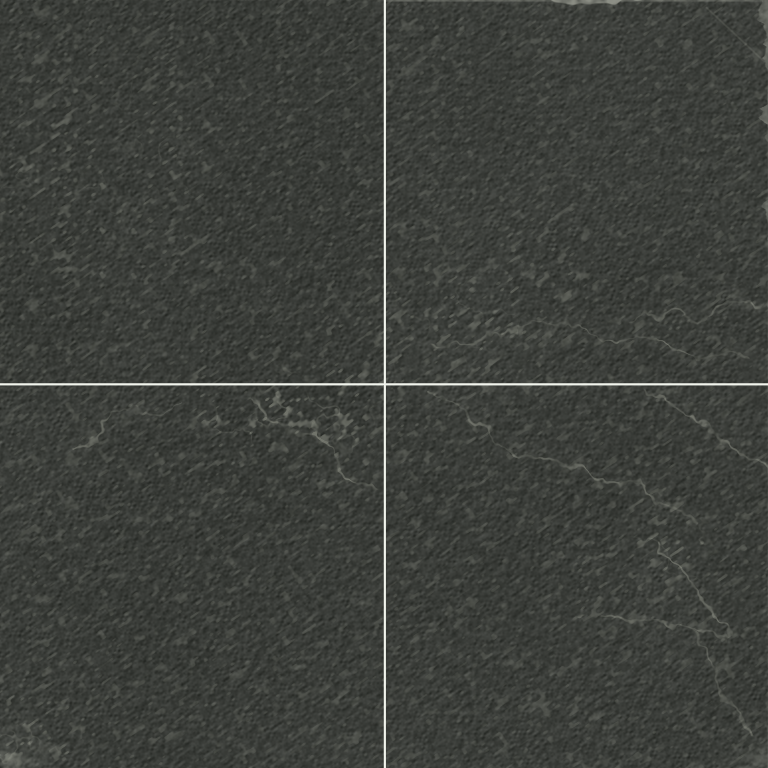
A Shadertoy shader for this texture:

```glsl
// Four dark slate tiles, two by two, with thin pale joints, diagonal grain and mineral veins.

const vec3 SLATE = vec3(0.228, 0.238, 0.222);
const vec3 MINERAL = vec3(0.50, 0.51, 0.47);
const vec3 JOINT = vec3(0.95, 0.96, 0.93);
const float TILES = 2.0;
const float JOINT_HALF_WIDTH = 0.0014;
const int VEIN_COUNT = 12;

// Vein segments: start xy, end xy
const vec4 VEINS[VEIN_COUNT] = vec4[VEIN_COUNT](
    vec4(0.56, 0.50, 0.69, 0.41), vec4(0.69, 0.41, 0.90, 0.33),
    vec4(0.56, 0.55, 0.68, 0.58), vec4(0.68, 0.58, 0.97, 0.53),
    vec4(0.85, 0.49, 1.00, 0.39), vec4(0.87, 0.29, 0.95, 0.17),
    vec4(0.89, 0.18, 0.97, 0.05), vec4(0.77, 0.20, 0.95, 0.17),
    vec4(0.10, 0.41, 0.14, 0.46), vec4(0.14, 0.46, 0.24, 0.475),
    vec4(0.33, 0.47, 0.49, 0.36), vec4(0.82, 0.59, 0.99, 0.60));

float hash(vec2 p) {
    return fract(sin(dot(p, vec2(127.1, 311.7))) * 43758.5453);
}

float noise(vec2 p) {
    vec2 i = floor(p), f = fract(p);
    f = f * f * (3.0 - 2.0 * f);
    return mix(mix(hash(i), hash(i + vec2(1, 0)), f.x),
               mix(hash(i + vec2(0, 1)), hash(i + vec2(1, 1)), f.x), f.y);
}

float fbm(vec2 p) {
    float sum = 0.0, gain = 0.5;
    for (int i = 0; i < 4; i++) {
        sum += gain * noise(p);
        p = p * 2.03 + 17.3;
        gain *= 0.5;
    }
    return sum / 0.9375;
}

float segmentDistance(vec2 p, vec2 a, vec2 b) {
    vec2 ab = b - a;
    return length(p - a - ab * clamp(dot(p - a, ab) / dot(ab, ab), 0.0, 1.0));
}

float spot(vec2 p, vec2 center, vec2 radius) {
    vec2 d = (p - center) / radius;
    return exp(-dot(d, d));
}

// Coordinates along and across the rising grain
vec2 grainSpace(vec2 p) {
    return vec2(dot(p, vec2(0.82, 0.57)), dot(p, vec2(-0.57, 0.82)));
}

float relief(vec2 p) {
    vec2 g = grainSpace(p);
    return 0.7 * noise(g * vec2(210.0, 300.0)) + 0.3 * noise(g * vec2(90.0, 150.0) + 31.0);
}

// Ragged mineral lines that fade along their length
float veins(vec2 p, float pixel) {
    vec2 wobble = vec2(fbm(p * 24.0), fbm(p * 24.0 + 57.0)) - 0.5;
    vec2 jitter = vec2(noise(p * 130.0), noise(p * 130.0 + 23.0)) - 0.5;
    vec2 q = p + 0.05 * wobble + 0.006 * jitter;
    float d = 1.0;
    for (int i = 0; i < VEIN_COUNT; i++)
        d = min(d, segmentDistance(q, VEINS[i].xy, VEINS[i].zw));
    float line = 1.0 - smoothstep(0.0004, 0.0020 + pixel, d);
    float strength = mix(0.3, 0.9, smoothstep(0.2, 0.8, noise(p * 45.0 + 9.0)));
    return line * strength + 0.25 * exp(-d * 130.0) * noise(p * 200.0);
}

// Areas with denser pale flecks
float wear(vec2 p) {
    float w = 0.6 * spot(p, vec2(0.12, 0.78), vec2(0.16, 0.12));
    w += spot(p, vec2(0.38, 0.46), vec2(0.13, 0.07));
    w += 0.7 * spot(p, vec2(0.87, 0.30), vec2(0.09, 0.07));
    w += 0.5 * spot(p, vec2(0.64, 0.60), vec2(0.16, 0.09));
    w += 0.8 * spot(p, vec2(0.0, 0.02), vec2(0.11, 0.07));
    return w * smoothstep(0.25, 0.65, fbm(p * 22.0 + 5.0));
}

// Fine curled cracks along the middle level of a noise field
float curls(vec2 p, float pixel) {
    float level = abs(fbm(p * 26.0 + 40.0) - 0.5);
    return 1.0 - smoothstep(0.0, 0.03 + 12.0 * pixel, level);
}

// Small chips on the outer rim and pale lower corners
float chips(vec2 p) {
    float right = smoothstep(0.55, 0.7, p.y) * smoothstep(0.45, 0.9, fbm(vec2(p.y * 40.0, 3.0)));
    float top = smoothstep(0.70, 0.76, p.x) * (1.0 - smoothstep(0.80, 0.85, p.x))
              * noise(vec2(p.x * 90.0, 8.0));
    float rim = max(0.6 * smoothstep(0.0, 0.003, p.x - 0.9985 + 0.016 * right),
                    smoothstep(0.0, 0.003, p.y - 0.999 + 0.011 * top));
    rim = max(rim, 0.5 * smoothstep(0.997, 0.999, p.y) * step(0.5, p.x));
    float corner = spot(p, vec2(0.0, 0.0), vec2(0.05, 0.035))
                 + spot(p, vec2(1.0, 0.0), vec2(0.05, 0.025));
    return rim * (0.4 + 0.6 * noise(p * 150.0))
         + 0.5 * corner * noise(vec2(p.x * 90.0 + p.y * 80.0, p.y * 200.0));
}

void mainImage(out vec4 fragColor, in vec2 fragCoord) {
    vec2 p = fragCoord / iResolution.xy;
    float pixel = 1.0 / min(iResolution.x, iResolution.y);
    vec2 tile = floor(p * TILES);

    // Stone tone, relief lit from the upper left, and fine grain
    float tone = 0.03 * (fbm(p * 5.0 + 2.0) - 0.5) + 0.005 * (hash(tile + 4.0) - 0.5);
    float height = relief(p);
    tone += 0.07 * (height - relief(p + vec2(-0.0022, 0.0022)));
    tone += 0.06 * (height - 0.5) + 0.045 * (noise(p * 380.0) - 0.5);
    vec3 color = SLATE + tone;

    // Flecks, curls, veins and a scratch
    vec2 g = grainSpace(p);
    float worn = wear(p);
    float fleck = smoothstep(0.62, 0.95, noise(g * vec2(120.0, 210.0) + 70.0));
    float scratch = 1.0 - smoothstep(0.0, 0.001 + pixel,
        segmentDistance(p, vec2(0.92, 0.99), vec2(0.995, 0.92)));
    float mineral = fleck * (0.28 + 0.45 * worn) + 0.35 * worn * curls(p, pixel);
    mineral += 0.6 * veins(p, pixel) + 0.25 * scratch;
    color = mix(color, MINERAL, clamp(mineral, 0.0, 0.8));
    color = mix(color, MINERAL + 0.1, clamp(chips(p), 0.0, 0.85));

    // Joints between tiles only, none on the outer border
    vec2 center = clamp(round(p * TILES), 1.0, TILES - 1.0) / TILES + vec2(0.001, -0.0005);
    vec2 gap = abs(p - center);
    float joint = 1.0 - smoothstep(-0.5 * pixel, 0.5 * pixel, min(gap.x, gap.y) - JOINT_HALF_WIDTH);
    fragColor = vec4(mix(color, JOINT, joint), 1.0);
}
```
